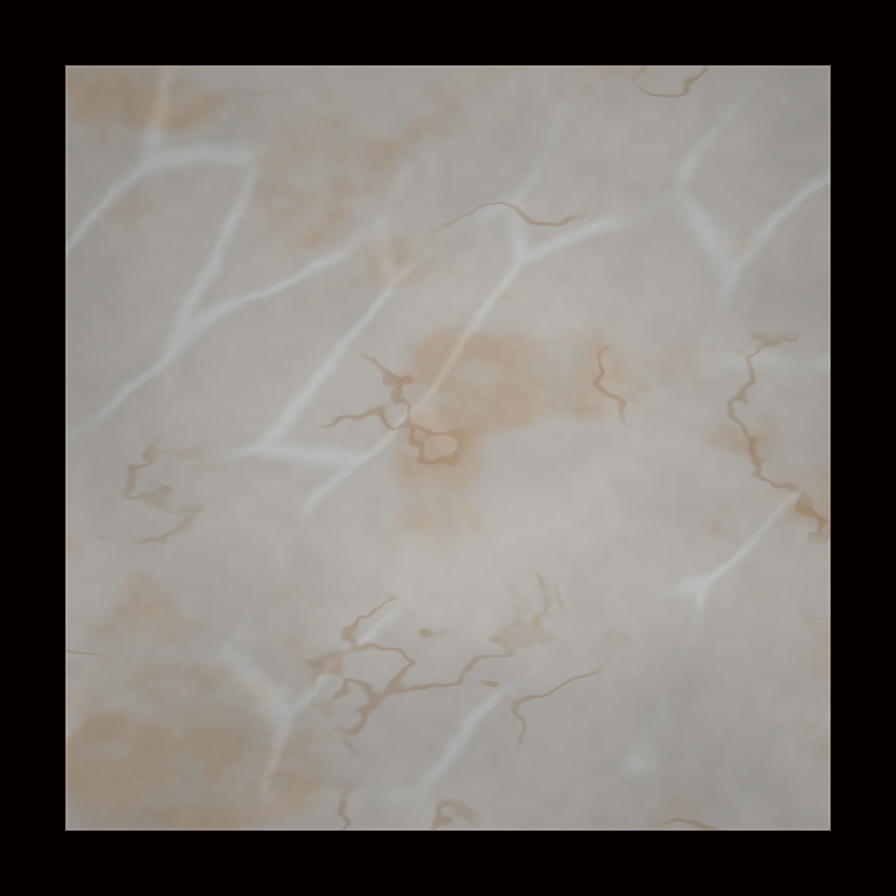
Give the GLSL for this texture, as a WebGL 2 fragment shader.

```glsl
#version 300 es
precision highp float;
// Pale polished marble slab with rusty stains and milky diagonal veins, framed in black.

#define SLAB_HALF 0.427
#define BASE_TONE 0.705
#define EDGE_SHADE 0.12
#define CLOUD_CONTRAST 0.10
#define GRAIN_CONTRAST 0.035
#define STAIN_AMOUNT 0.62
#define RUST_AMOUNT 0.55
#define MILK_AMOUNT 0.055
#define WARP 0.07
#define STAIN_SCALE vec2(6.0, 9.0)
#define RUST_SCALE vec2(4.0, 6.0)
#define MILK_SCALE vec2(5.0, 2.0)

uniform vec2 u_resolution;
out vec4 fragColor;

vec2 hash2(vec2 p) {
    vec3 q = fract(p.xyx * vec3(0.1031, 0.1030, 0.0973));
    q += dot(q, q.yzx + 33.33);
    return fract((q.xx + q.yz) * q.zy);
}

// Value noise that wraps after a whole number of lattice cells.
float noise(vec2 p, vec2 period, float seed) {
    vec2 cell = floor(p), f = p - cell;
    f = f * f * (3.0 - 2.0 * f);
    vec2 lo = mod(cell, period) + seed;
    vec2 hi = mod(cell + 1.0, period) + seed;
    return mix(mix(hash2(lo).x, hash2(vec2(hi.x, lo.y)).x, f.x),
               mix(hash2(vec2(lo.x, hi.y)).x, hash2(hi).x, f.x), f.y);
}

float fbm(vec2 uv, vec2 scale, float seed) {
    float sum = 0.0, amp = 0.5;
    for (int i = 0; i < 5; i++) {
        sum += amp * noise(uv * scale, scale, seed);
        scale *= 2.0;
        amp *= 0.52;
        seed += 17.0;
    }
    return sum;
}

// Gap between the two nearest cell points: zero along the cell borders.
float cellBorder(vec2 p, vec2 period, float seed) {
    vec2 cell = floor(p);
    float nearest = 9.0, second = 9.0;
    for (int j = -1; j <= 1; j++) {
        for (int i = -1; i <= 1; i++) {
            vec2 c = cell + vec2(i, j);
            float d = length(c + hash2(mod(c, period) + seed) - p);
            second = min(second, max(nearest, d));
            nearest = min(nearest, d);
        }
    }
    return second - nearest;
}

// Soft lighting: brightest right of the middle, falling off to the sides.
float lighting(vec2 uv) {
    vec2 q = (uv - vec2(0.56, 0.49)) / SLAB_HALF;
    float shade = BASE_TONE - EDGE_SHADE * smoothstep(0.1, 1.5, length(q * vec2(0.95, 1.05)));
    vec2 glint = (uv - vec2(0.5 - SLAB_HALF, 0.40)) / vec2(0.07, 0.14);
    return shade + 0.035 * exp(-dot(glint, glint));
}

vec3 marble(vec2 uv) {
    vec2 bend = vec2(fbm(uv, vec2(5.0), 11.0), fbm(uv, vec2(5.0), 53.0)) - 0.5;
    vec2 warped = uv + WARP * bend;

    // Clouds and fine mineral grain
    float cloud = fbm(warped, vec2(4.0, 6.0), 101.0) - 0.5;
    float grain = fbm(uv, vec2(48.0), 131.0) - 0.5;
    float tone = lighting(uv) + CLOUD_CONTRAST * cloud + GRAIN_CONTRAST * grain;

    // Milky veins running up to the right
    vec2 diagonal = vec2(warped.x - warped.y, warped.x + warped.y);
    float border = cellBorder(diagonal * MILK_SCALE, MILK_SCALE, 151.0);
    float milk = (1.0 - smoothstep(0.0, 0.13, border))
               * smoothstep(0.40, 0.62, fbm(uv, vec2(5.0), 173.0));
    tone += MILK_AMOUNT * milk;
    vec3 color = tone * mix(vec3(1.0, 0.982, 0.952), vec3(0.985, 0.985, 0.98), milk);

    // Mottled stains
    float speckle = smoothstep(0.30, 0.65, fbm(uv, vec2(30.0, 36.0), 191.0));
    float stain = smoothstep(0.53, 0.75, fbm(warped, STAIN_SCALE, 211.0))
                * mix(0.45, 1.0, speckle);

    // Thin broken rust cracks
    float crack = abs(fbm(warped, RUST_SCALE, 233.0) - 0.5);
    float broken = smoothstep(0.50, 0.66, fbm(uv, vec2(5.0, 7.0), 257.0));
    float rust = (1.0 - smoothstep(0.002, 0.020, crack)) * broken;

    float warmth = clamp(STAIN_AMOUNT * stain + RUST_AMOUNT * rust, 0.0, 1.0);
    color *= mix(vec3(1.0), vec3(0.98, 0.86, 0.74), warmth);
    return color * (1.0 - 0.05 * rust);
}

void main() {
    vec2 uv = gl_FragCoord.xy / u_resolution;
    float pixel = 1.0 / min(u_resolution.x, u_resolution.y);
    vec2 side = abs(uv - 0.5) - SLAB_HALF;
    float outside = max(side.x, side.y);

    // Polished rim, then the black surround
    vec3 color = marble(uv);
    color += 0.05 * smoothstep(-0.004, -0.001, outside);
    float slab = 1.0 - smoothstep(-pixel, pixel, outside);
    fragColor = vec4(mix(vec3(0.015, 0.0, 0.002), color, slab), 1.0);
}
```
